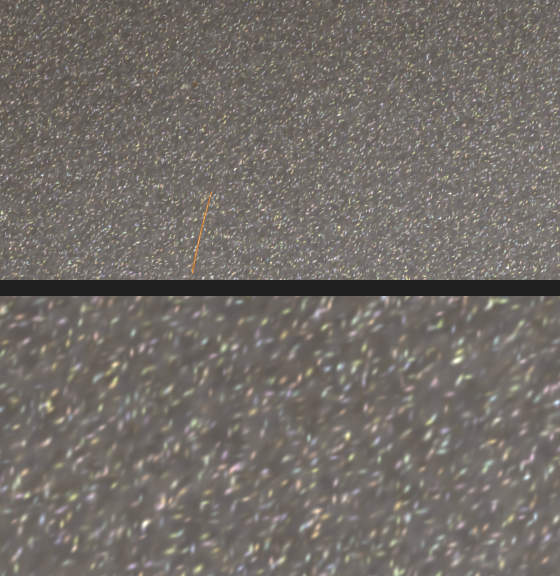
Top: the whole. Bottom: its middle third, enlarged.
Write a WebGL 2 fragment shader that draws this texture.

```glsl
#version 300 es
precision highp float;

#define FLAKE_DENSITY 112.0
#define FLAKE_LENGTH 0.60
#define FLAKE_WIDTH 0.32
#define FLAKE_GAIN 0.37
#define FLAKE_TILT 0.85
#define TILT_SPREAD 1.3
#define MOTTLE_GAIN 0.075
#define SHADE_COLOR vec3(0.375, 0.350, 0.328)
#define LIT_COLOR vec3(0.460, 0.440, 0.428)
#define FIBRE_COLOR vec3(0.76, 0.47, 0.20)

uniform vec2 u_resolution;
out vec4 fragColor;

float hash(vec2 p) {
    return fract(sin(dot(p, vec2(127.1, 311.7))) * 43758.5453);
}

float valueNoise(vec2 p) {
    vec2 cell = floor(p);
    vec2 f = fract(p);
    f = f * f * (3.0 - 2.0 * f);
    float low = mix(hash(cell), hash(cell + vec2(1.0, 0.0)), f.x);
    float high = mix(hash(cell + vec2(0.0, 1.0)), hash(cell + vec2(1.0)), f.x);
    return mix(low, high, f.y);
}

// Colour of a glint: mostly warm or cool, with a slight iridescence
vec3 flakeTint(vec2 id) {
    vec3 tint = mix(vec3(1.10, 1.06, 0.72), vec3(0.93, 0.98, 1.12),
                    smoothstep(0.35, 0.75, hash(id + 71.3)));
    float hue = 6.2832 * hash(id + 23.9);
    return tint + 0.16 * cos(hue + vec3(0.0, 2.1, 4.2));
}

// Sum of small slanted glints, one per jittered cell
vec3 flakes(vec2 p, float pixel) {
    vec3 sum = vec3(0.0);
    vec2 cell = floor(p);
    vec2 radius = max(vec2(FLAKE_LENGTH, FLAKE_WIDTH), 0.6 * pixel);
    for (int y = -1; y <= 1; y++) {
        for (int x = -1; x <= 1; x++) {
            vec2 id = cell + vec2(x, y);
            vec2 offset = p - id - vec2(hash(id + 3.1), hash(id + 17.7));
            float angle = FLAKE_TILT + TILT_SPREAD * (hash(id + 41.2) - 0.5);
            vec2 axis = vec2(cos(angle), sin(angle));
            vec2 q = vec2(dot(offset, axis), dot(offset, vec2(-axis.y, axis.x)));
            q /= radius * mix(0.8, 1.15, hash(id + 59.4));
            float glint = pow(hash(id + 7.9), 4.0);
            sum += flakeTint(id) * glint * exp(-dot(q, q));
        }
    }
    return sum;
}

// x: distance to a gently bowed strand, y: position along it
vec2 strand(vec2 p, vec2 a, vec2 b) {
    vec2 along = b - a;
    float t = clamp(dot(p - a, along) / dot(along, along), 0.0, 1.0);
    vec2 side = normalize(vec2(-along.y, along.x));
    vec2 nearest = a + along * t + side * 0.004 * sin(3.1416 * t);
    return vec2(length(p - nearest), t);
}

void main() {
    vec2 uv = gl_FragCoord.xy / u_resolution;
    vec2 p = gl_FragCoord.xy / u_resolution.y;
    float pixel = 1.0 / u_resolution.y;

    // Broad light, brightest towards the lower right
    float light = 0.38 * uv.x + 0.62 * (1.0 - uv.y);
    light += 0.12 * (valueNoise(p * 3.0) - 0.5);
    light = smoothstep(0.0, 1.0, light);
    vec3 color = mix(SHADE_COLOR, LIT_COLOR, light);

    // Uneven ground between the flakes, stretched along their tilt
    vec2 axis = vec2(cos(FLAKE_TILT), sin(FLAKE_TILT));
    vec2 grain = vec2(dot(p, axis), dot(p, vec2(-axis.y, axis.x)));
    float mottle = valueNoise(grain * vec2(65.0, 105.0) + 40.0) - 0.5;
    float clump = valueNoise(p * 30.0 + 9.0) - 0.5;
    color += MOTTLE_GAIN * (mottle + 0.3 * clump);
    float warmth = valueNoise(p * 75.0 + 130.0) - 0.5;
    color += 0.025 * warmth * vec3(0.7, 0.2, -1.0);

    // Glitter
    float gain = FLAKE_GAIN * mix(0.88, 1.15, light);
    color += gain * flakes(p * FLAKE_DENSITY, pixel * FLAKE_DENSITY);

    // Small rusty speck
    float speck = 1.0 - smoothstep(0.003, 0.013, length(p - vec2(0.695, 0.698)));
    color = mix(color, vec3(0.43, 0.29, 0.17), 0.55 * speck);

    // Loose fibre with a pale core
    vec2 fibre = strand(p, vec2(0.687, 0.026), vec2(0.755, 0.312));
    float halfWidth = 0.0034 * mix(1.0, 0.75, fibre.y);
    float body = 1.0 - smoothstep(halfWidth - 0.5 * pixel, halfWidth + 0.5 * pixel, fibre.x);
    float core = 1.0 - smoothstep(0.0, halfWidth, fibre.x);
    float sheen = valueNoise(vec2(fibre.y * 22.0, 5.0));
    vec3 fibreColor = FIBRE_COLOR + vec3(0.24, 0.28, 0.26) * core * sheen;
    color = mix(color, fibreColor, 0.92 * body);

    fragColor = vec4(clamp(color, 0.0, 1.0), 1.0);
}
```
